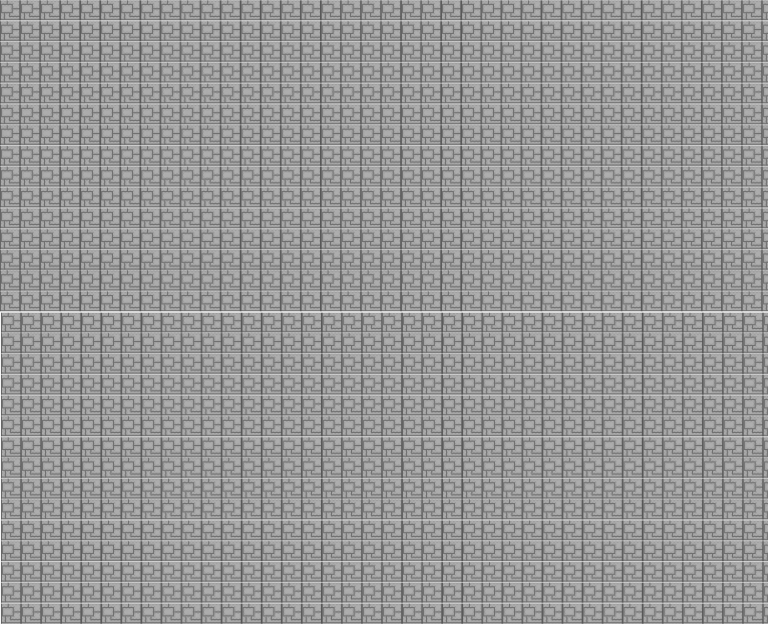
Give the GLSL for this pattern, as a WebGL 2 fragment shader.

```glsl
#version 300 es
precision highp float;
// Grey paving: 38.3 x 30 small tiles, each cut into stones around a middle slab.
// Joints are distance functions to segments and a box; pale grooves part the rows,
// and the lower half is a second sheet, shifted slightly and edged with white.
uniform vec2 u_resolution;
out vec4 fragColor;

const vec2 REPEATS = vec2(38.3, 30.0);
const float SHEET_ROWS = 15.0;
const float SHEET_SHIFT = 0.05;

const vec3 STONE = vec3(0.685);
const vec3 WORN_STONE = vec3(0.56);
const vec3 JOINT = vec3(0.44);
const vec3 BORDER = vec3(0.34);
const vec3 GROOVE = vec3(0.88);
const vec3 SEAM = vec3(0.97);

float hash(vec2 p) {
  vec3 q = fract(vec3(p.xyx) * 0.1031);
  q += dot(q, q.yzx + 33.33);
  return fract((q.x + q.y) * q.z);
}

float segment(vec2 p, vec2 a, vec2 b) {
  vec2 pa = p - a, ba = b - a;
  return length(pa - ba * clamp(dot(pa, ba) / dot(ba, ba), 0.0, 1.0));
}

float boxOutline(vec2 p, vec2 center, vec2 halfSize) {
  vec2 d = abs(p - center) - halfSize;
  return abs(length(max(d, 0.0)) + min(max(d.x, d.y), 0.0));
}

// Smooth coverage of a line at distance d, for a given half width
float stroke(float d, float halfWidth, float pixel) {
  return clamp(0.5 + (halfWidth - d) / pixel, 0.0, 1.0);
}

// Distance to the joints inside one tile, y running downward
float joints(vec2 p) {
  float d = boxOutline(p, vec2(0.34, 0.41), vec2(0.27, 0.20));
  d = min(d, segment(p, vec2(0.36, 0.0), vec2(0.36, 0.21)));
  d = min(d, segment(p, vec2(0.61, 0.42), vec2(1.0, 0.42)));
  d = min(d, segment(p, vec2(0.22, 0.61), vec2(0.22, 0.93)));
  d = min(d, segment(p, vec2(0.48, 0.61), vec2(0.48, 0.79)));
  return min(d, segment(p, vec2(0.48, 0.79), vec2(1.0, 0.79)));
}

void main() {
  vec2 uv = gl_FragCoord.xy / u_resolution;
  vec2 grid = vec2(uv.x, 1.0 - uv.y) * REPEATS;
  vec2 pixel = REPEATS / u_resolution;
  float lower = step(SHEET_ROWS, grid.y);
  vec2 tile = vec2(grid.x - SHEET_SHIFT * lower, grid.y);
  vec2 p = fract(tile);
  vec2 edge = min(p, 1.0 - p);

  // Stone faces with faint grain and dotted wear beside the joints
  float d = joints(p);
  float grain = hash(floor(tile * 14.0));
  float rim = 1.0 - smoothstep(0.06, 0.13, min(d, min(edge.x, edge.y)));
  vec2 wave = cos(6.2832 * 6.0 * p);
  float dots = 0.5 + 0.5 * wave.x * wave.y;
  vec3 color = mix(STONE, WORN_STONE, 0.1 * grain + 0.6 * rim * dots);

  // Joints, then the darker tile borders
  color = mix(color, JOINT, stroke(d, 0.026, pixel.x));
  color = mix(color, JOINT, 0.8 * stroke(abs(p.y - 0.935), 0.032, pixel.y));
  float column = floor(tile.x + 0.5);
  float depth = mix(0.75, 1.0, hash(vec2(column, 3.0)));
  color = mix(color, BORDER, depth * stroke(edge.x, 0.042, pixel.x));

  // Pale groove between rows, its strength varying from row to row
  float row = floor(grid.y + 0.5);
  float strength = mix(0.15, 0.95, hash(vec2(row, 7.0)));
  color = mix(color, GROOVE, strength * stroke(edge.y, 0.024, pixel.y));

  // White edges of the lower sheet
  float seam = stroke(abs(grid.y - SHEET_ROWS), 0.03, pixel.y);
  float side = lower * stroke(abs(grid.x), 0.05, pixel.x);
  color = mix(color, SEAM, max(seam, side));

  fragColor = vec4(color, 1.0);
}
```
